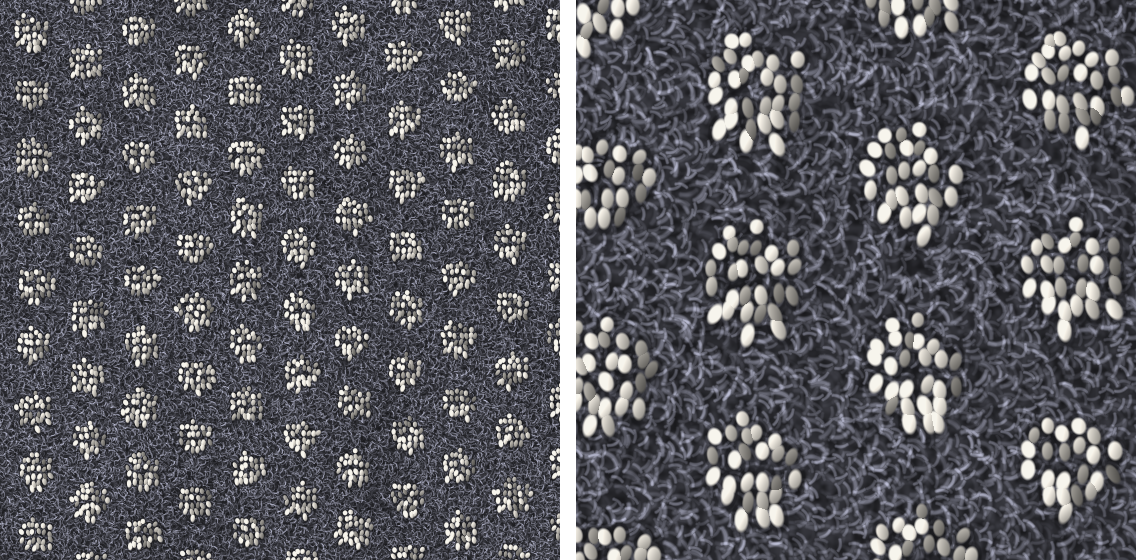
Left: the whole. Right: its middle third, enlarged.
Reproduce this texture procedurally as a Shadertoy shader.

```glsl
// Slate knitted cloth with staggered columns of round tufts made of glossy cream stitches.

vec2 hash2(vec2 p) {
    vec3 q = fract(p.xyx * vec3(0.1031, 0.1030, 0.0973));
    q += dot(q, q.yzx + 33.33);
    return fract((q.xx + q.yz) * q.zy);
}

float valueNoise(vec2 p) {
    vec2 i = floor(p), f = fract(p);
    f = f * f * (3.0 - 2.0 * f);
    float low = mix(hash2(i).x, hash2(i + vec2(1, 0)).x, f.x);
    float high = mix(hash2(i + vec2(0, 1)).x, hash2(i + 1.0).x, f.x);
    return mix(low, high, f.y);
}

// Short curved threads, one per grid cell, in random directions
float fibres(vec2 p, float seed) {
    vec2 cell = floor(p);
    float light = 0.0;
    for (int y = -1; y <= 1; y++)
    for (int x = -1; x <= 1; x++) {
        vec2 id = cell + vec2(x, y);
        vec2 look = hash2(id + seed + 57.0);
        vec2 d = p - id - hash2(id + seed);
        float angle = 3.14159 * look.x;
        vec2 dir = vec2(cos(angle), sin(angle));
        float along = clamp(dot(d, dir), -0.6, 0.6);
        d -= dir * along + vec2(-dir.y, dir.x) * 0.4 * along * along;
        light = max(light, look.y * smoothstep(0.3, 0.04, length(d)));
    }
    return light;
}

vec3 clothColor(vec2 uv) {
    float tone = 0.15 + 0.29 * fibres(uv * 130.0, 11.0) + 0.27 * fibres(uv * 185.0, 83.0);
    tone += 0.13 * (valueNoise(uv * 260.0) - 0.4);
    tone *= 0.94 + 0.14 * valueNoise(uv * 6.0);
    return tone * vec3(0.97, 0.98, 1.10);
}

// Lays the stitches of one tuft over the cloth; p is measured from its centre
vec3 addTuft(vec3 color, vec2 p, vec2 tuftId, float pixel) {
    const vec2 pitch = vec2(0.0094, 0.0130);
    float radius = 0.0315 + 0.003 * (hash2(tuftId + 71.0).x - 0.5);
    vec2 cell = floor(p / pitch);
    float top = -9.0, gloss = 0.0;
    for (int y = -1; y <= 1; y++)
    for (int x = -1; x <= 1; x++) {
        vec2 id = cell + vec2(x, y);
        vec2 shift = mix(hash2(id + 140.0), hash2(id + tuftId * 17.0 + 300.0), 0.5);
        vec2 look = hash2(id + tuftId * 23.0 + 500.0);
        vec2 centre = (id + 0.1 + 0.8 * shift) * pitch;
        if (length(centre) > radius * (0.94 + 0.12 * look.y)) continue;

        // Stitches fan outwards and lengthen towards the bottom
        float tilt = 0.9 * (look.x - 0.5) - 9.0 * centre.x * sign(centre.y);
        vec2 d = p - centre;
        d = vec2(cos(tilt) * d.x + sin(tilt) * d.y, cos(tilt) * d.y - sin(tilt) * d.x);
        vec2 size = vec2(0.0038 + 0.0012 * look.y, 0.0068 - 0.05 * centre.y);
        float bump = 1.0 - dot(d / size, d / size) + 0.12 * look.x;
        if (bump > top) {
            top = bump;
            gloss = (0.50 + 0.60 * look.y) * (1.0 - 7.0 * centre.x);
            gloss *= 1.0 - 0.22 * clamp((d.x - 0.5 * d.y) / size.x, -1.0, 1.0);
        }
    }
    // Dark gaps surround every stitch, then the rounded highlight goes on top
    float soft = pixel * 60.0;
    vec3 gap = 0.55 * color + vec3(0.03, 0.03, 0.035);
    color = mix(color, gap, smoothstep(-1.1, -0.3, top));
    vec3 cream = min(vec3(0.99, 0.97, 0.93) * gloss, vec3(0.97, 0.96, 0.93));
    return mix(color, cream, smoothstep(0.08 - soft, 0.62 + soft, top));
}

void mainImage(out vec4 fragColor, in vec2 fragCoord) {
    vec2 uv = fragCoord / iResolution.y;
    vec3 color = clothColor(uv);

    // Slightly skewed lattice counted from the upper left; odd columns drop half a step
    const vec2 spacing = vec2(0.0947, 0.1126);
    vec2 fromTop = vec2(uv.x, 1.0 - uv.y);
    vec2 q = fromTop + vec2(-0.0102 * fromTop.y, 0.0165 * fromTop.x) - vec2(0.0555, 0.0569);
    float column = floor(q.x / spacing.x + 0.5);
    float drop = 0.5 * mod(column, 2.0);
    float row = floor(q.y / spacing.y - drop + 0.5);
    vec2 tuftId = vec2(column, row) + 5.0;

    vec2 local = q - vec2(column, row + drop) * spacing;
    local += 0.004 * (hash2(tuftId) - 0.5);
    color = addTuft(color, vec2(local.x, -local.y), tuftId, 1.0 / iResolution.y);
    fragColor = vec4(clamp(color, 0.0, 1.0), 1.0);
}
```
